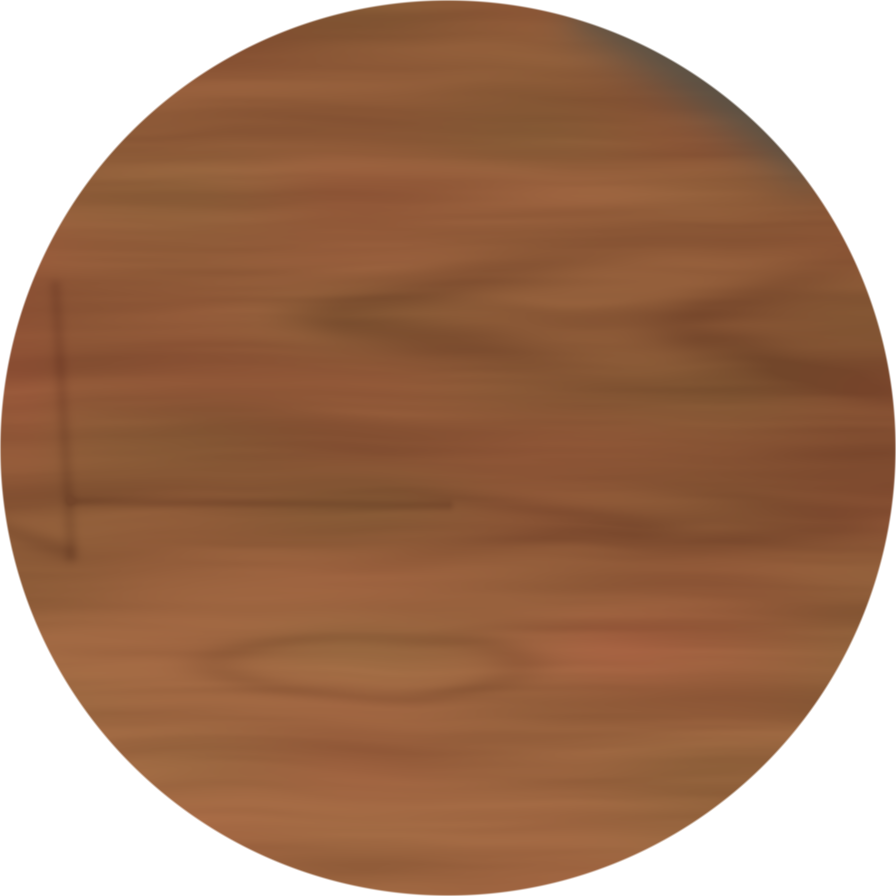
A three.js fragment shader for this texture:

```glsl
varying vec2 vUv;

const vec3 DARK_WOOD = vec3(0.455, 0.270, 0.165);
const vec3 MID_WOOD = vec3(0.555, 0.352, 0.217);
const vec3 LIGHT_WOOD = vec3(0.670, 0.445, 0.285);
const vec3 RED_TINT = vec3(0.035, -0.015, 0.005);
const vec3 GREY_SHADE = vec3(0.33, 0.32, 0.28);
const vec3 BACKGROUND = vec3(1.0);

float hash(vec2 cell) {
  vec3 q = fract(vec3(cell.xyx) * 0.1031);
  q += dot(q, q.yzx + 33.33);
  return fract((q.x + q.y) * q.z);
}

float noise(vec2 p) {
  vec2 cell = floor(p);
  vec2 f = fract(p);
  f = f * f * (3.0 - 2.0 * f);
  float low = mix(hash(cell), hash(cell + vec2(1.0, 0.0)), f.x);
  float high = mix(hash(cell + vec2(0.0, 1.0)), hash(cell + 1.0), f.x);
  return mix(low, high, f.y);
}

// Noise centred on zero
float signedNoise(vec2 p) {
  return noise(p) - 0.5;
}

// Long streaks along x, each octave finer and fainter
float grain(vec2 p, vec2 scale) {
  float sum = 0.0;
  float weight = 1.0;
  for (int i = 0; i < 4; i++) {
    sum += weight * signedNoise(p * scale + float(i) * 17.3);
    scale *= vec2(1.4, 1.9);
    weight *= 0.62;
  }
  return sum;
}

float blob(vec2 p, vec2 center, vec2 radius) {
  vec2 d = (p - center) / radius;
  return exp(-dot(d, d));
}

// Pointed growth ring: two arms that leave the tip and fade with reach
float chevron(vec2 p, vec2 tip, float side, float slope, float reach, float width) {
  float along = (p.x - tip.x) * side;
  float arm = abs(p.y - tip.y) - slope * max(along, 0.0);
  float fade = smoothstep(-0.05, 0.06, along) * (1.0 - smoothstep(0.3 * reach, reach, along));
  return exp(-arm * arm / (width * width)) * fade;
}

// Closed growth ring
float ring(vec2 p, vec2 center, vec2 radius, float width) {
  float d = (length((p - center) / radius) - 1.0) / width;
  return exp(-d * d);
}

// Soft stroke from a to b
float stroke(vec2 p, vec2 a, vec2 b, float width) {
  vec2 ab = b - a;
  float d = length(p - a - ab * clamp(dot(p - a, ab) / dot(ab, ab), 0.0, 1.0));
  return exp(-d * d / (width * width));
}

// Broad light and dark zones: 0 is dark, 1 is light
float zones(vec2 p) {
  float tone = mix(0.72, 0.43, smoothstep(0.22, 0.48, p.y));
  tone += 0.10 * smoothstep(0.55, 0.80, p.y);
  tone -= 0.14 * smoothstep(0.45, 1.0, p.x);
  tone += 0.10 * blob(p, vec2(0.15, 0.25), vec2(0.25, 0.16));
  tone -= 0.16 * blob(p, vec2(0.28, 0.97), vec2(0.28, 0.07));
  tone -= 0.12 * blob(p, vec2(0.97, 0.50), vec2(0.15, 0.13));
  return tone;
}

float figure(vec2 p) {
  float marks = 0.36 * chevron(p, vec2(0.33, 0.645), 1.0, 0.16, 0.46, 0.020);
  marks += 0.28 * chevron(p, vec2(0.73, 0.635), 1.0, 0.26, 0.36, 0.020);
  marks += 0.24 * chevron(p, vec2(0.76, 0.410), -1.0, 0.10, 0.42, 0.011);
  marks += 0.17 * chevron(p, vec2(0.98, 0.420), -1.0, 0.13, 0.40, 0.014);
  marks += 0.19 * ring(p, vec2(0.41, 0.265), vec2(0.17, 0.036), 0.22);
  marks -= 0.10 * blob(p, vec2(0.41, 0.265), vec2(0.13, 0.025));
  return marks;
}

float boardSeams(vec2 p) {
  float seams = 0.22 * stroke(p, vec2(0.062, 0.68), vec2(0.080, 0.38), 0.008);
  seams += 0.27 * stroke(p, vec2(0.080, 0.440), vec2(0.50, 0.436), 0.006);
  seams += 0.27 * stroke(p, vec2(0.0, 0.410), vec2(0.075, 0.385), 0.011);
  return seams;
}

void main() {
  // Gentle bends keep the fibres from running dead straight
  vec2 p = vUv;
  p.y += 0.022 * signedNoise(vUv * vec2(4.0, 7.0)) + 0.007 * signedNoise(vUv * vec2(11.0, 20.0));

  float tone = zones(p) + 0.34 * grain(p, vec2(2.8, 22.0));
  tone -= figure(p) + boardSeams(vUv);
  vec3 wood = mix(DARK_WOOD, MID_WOOD, clamp(tone * 2.0, 0.0, 1.0));
  wood = mix(wood, LIGHT_WOOD, clamp(tone * 2.0 - 1.0, 0.0, 1.0));

  // Reddish patches and the grey shade at the upper right rim
  float redness = signedNoise(p * vec2(5.0, 14.0) + 41.0);
  redness += 0.8 * blob(p, vec2(0.68, 0.28), vec2(0.10, 0.04));
  redness += 0.7 * blob(p, vec2(0.02, 0.56), vec2(0.05, 0.13));
  wood += RED_TINT * redness;
  float shade = stroke(vUv, vec2(0.68, 0.99), vec2(0.90, 0.84), 0.045);
  wood = mix(wood, GREY_SHADE, 0.85 * shade);

  // Round cut-out
  float disc = 1.0 - smoothstep(0.498, 0.501, length(vUv - 0.5));
  gl_FragColor = vec4(mix(BACKGROUND, wood, disc), 1.0);
}
```
